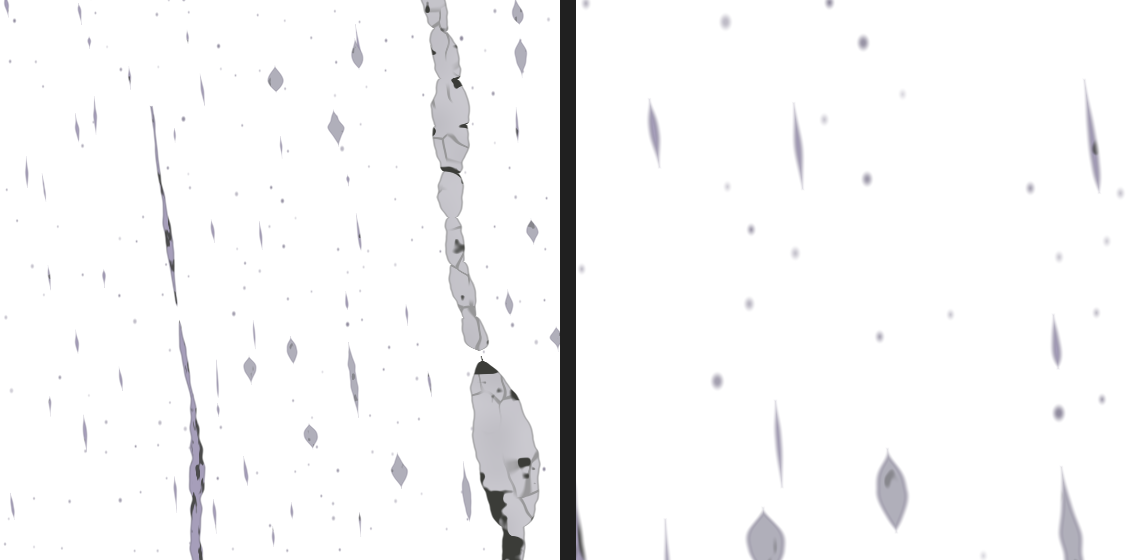
Left: the whole. Right: its middle third, enlarged.
Reproduce this texture procedurally as a WebGL 2 fragment shader.

```glsl
#version 300 es
precision highp float;
// Polished section with drawn-out inclusions on a white ground: one broken chain
// of cracked grains, one thin vein, scattered slivers and fine specks.
// Bodies are signed widths about curved axes, roughened by value noise.
uniform vec2 u_resolution;
out vec4 fragColor;

const float SOFT = 0.0021;        // edge blur, in canvas units
const float PI = 3.14159265;
const int SLIVERS = 64;
const float SPECK_CELL = 0.045;
const float SPECK_CHANCE = 0.36;
const float BEAD_PITCH = 0.085;   // spacing of the grains along the chain
const vec3 GROUND = vec3(1.0);
const vec3 GRAIN = vec3(0.77, 0.765, 0.79);
const vec3 SEAM = vec3(0.55, 0.55, 0.55);
const vec3 PIT = vec3(0.23, 0.235, 0.22);
const vec3 VIOLET = vec3(0.65, 0.62, 0.73);
const vec3 SLATE = vec3(0.69, 0.685, 0.73);
const vec3 RIM = vec3(0.53, 0.51, 0.59);

float hash(vec2 p) { return fract(sin(dot(p, vec2(127.1, 311.7))) * 43758.5453); }
vec2 hash2(vec2 p) { return vec2(hash(p), hash(p + 19.7)); }

float noise(vec2 p) {
  vec2 i = floor(p), f = fract(p);
  f = f * f * (3.0 - 2.0 * f);
  return mix(mix(hash(i), hash(i + vec2(1, 0)), f.x),
             mix(hash(i + vec2(0, 1)), hash(i + vec2(1, 1)), f.x), f.y);
}
float fbm(vec2 p) { return 0.65 * noise(p) + 0.35 * noise(p * 2.3 + 7.0); }
float bump(float t, float at, float size) { float k = (t - at) / size; return exp(-k * k); }
float cover(float d) { return 1.0 - smoothstep(-SOFT, SOFT, d); }

// Distance to the border between neighbouring cells
float cellBorder(vec2 p) {
  vec2 id = floor(p);
  float near = 9.0, next = 9.0;
  for (int y = -1; y <= 1; y++)
    for (int x = -1; x <= 1; x++) {
      vec2 c = id + vec2(x, y);
      float d = length(c + hash2(c) - p);
      next = min(next, max(near, d));
      near = min(near, d);
    }
  return next - near;
}

// Axes of the two long bodies; t runs from the top down
float chainAxis(float t) { return 0.762 + 0.155 * t + 0.018 * cos((t - 0.82) * 2.0 * PI / 0.72); }
float veinAxis(float t) {
  return 0.245 + 0.13 * t + 0.005 * bump(t, 0.72, 0.1) - 0.023 * smoothstep(0.8, 1.0, t);
}

vec3 drawSpecks(vec3 col, vec2 p) {
  vec2 id = floor(p / SPECK_CELL);
  vec2 q = p - (id + 0.2 + 0.6 * hash2(id)) * SPECK_CELL;
  float radius = mix(0.0011, 0.0032, pow(hash(id + 5.3), 3.0));
  float d = length(q * vec2(1.0, 0.75)) - radius;
  float on = step(hash(id + 9.1), SPECK_CHANCE) * mix(0.35, 0.95, hash(id + 2.7));
  return mix(col, RIM, cover(d) * on);
}

vec3 drawSlivers(vec3 col, vec2 p) {
  for (int i = 0; i < SLIVERS; i++) {
    vec2 key = vec2(float(i), 3.7);
    vec2 c = fract(float(i) * vec2(0.7549, 0.5698) + 0.12 * hash2(key));
    float t = 1.0 - c.y;
    if (abs(c.x - chainAxis(t)) < 0.075 || abs(c.x - veinAxis(t)) < 0.03) continue;
    float big = step(0.4, c.x) * step(hash(key + 1.3), 0.52);
    float size = hash(key + 4.1);
    float halfLength = mix(mix(0.009, 0.034, size), mix(0.022, 0.068, size * size), big);
    float halfWidth = mix(mix(0.002, 0.0037, hash(key + 6.2)), mix(0.007, 0.014, hash(key + 6.2)), big);
    vec2 q = p - c;
    if (abs(q.y) > halfLength + SOFT) continue;
    q.x += q.y * mix(0.03, 0.16, hash(key + 8.8));
    float u = clamp(0.5 + 0.5 * q.y / halfLength, 0.0, 1.0);
    float taper = pow(max(sin(PI * pow(u, mix(0.65, 1.6, hash(key + 2.2)))), 0.0), 1.3);
    float ragged = 0.75 + 0.5 * noise(vec2(q.y * 70.0, float(i) * 5.0));
    float d = max(abs(q.x) - halfWidth * taper * ragged + 0.0006, abs(q.y) - halfLength);
    vec3 tint = mix(VIOLET, SLATE, big);
    tint = mix(tint, RIM, 0.65 * smoothstep(-0.003, 0.0, d));
    float pit = smoothstep(0.69, 0.8, fbm(p * vec2(100.0, 55.0)));
    tint = mix(tint, PIT, pit * mix(0.7, 0.35, big));
    col = mix(col, tint, cover(d));
  }
  return col;
}

vec3 drawVein(vec3 col, vec2 p, float t) {
  float width = 0.002 + 0.005 * bump(t, 0.42, 0.05) + 0.004 * bump(t, 0.64, 0.035)
    + 0.0075 * smoothstep(0.68, 0.8, t) + 0.004 * bump(t, 0.84, 0.04);
  width *= 0.72 + 0.55 * noise(vec2(t * 55.0, 2.0));
  width -= 0.008 * bump(t, 0.56, 0.012);
  float wobble = 0.003 * (noise(vec2(t * 28.0, 8.0)) - 0.5);
  float d = max(abs(p.x - veinAxis(t) - wobble) - width, 0.19 - t);
  float streak = fbm(vec2((p.x - veinAxis(t)) * 150.0, t * 38.0));
  streak += 0.2 * bump(t, 0.42, 0.035) + 0.14 * bump(t, 0.83, 0.03);
  vec3 tint = mix(VIOLET, RIM, smoothstep(-0.004, 0.0, d));
  tint = mix(tint, PIT, 0.85 * smoothstep(0.58, 0.76, streak));
  return mix(col, tint, cover(d));
}

vec3 drawChain(vec3 col, vec2 p, float t) {
  // Outline: small beads above, one large grain below, then a narrow tail
  float bead = abs(sin(PI * (t - 0.135 + 0.02 * (noise(p * 30.0) - 0.5)) / BEAD_PITCH));
  float upper = 0.011 + 0.011 * sqrt(bead) + 0.015 * bump(t, 0.22, 0.06) - 0.004 * bump(t, 0.42, 0.04);
  float u = clamp((t - 0.645) / 0.3, 0.0, 1.0);
  float lower = max(0.105 * pow(u, 0.55) * pow(1.0 - u, 0.4), 0.019 * step(0.9, t));
  float width = t < 0.635 ? upper - 0.03 * bump(t, 0.635, 0.012) : lower;
  float side = p.x - chainAxis(t);
  float d = abs(side) - width + 0.009 * (fbm(vec2(sign(side) * 4.0, t * 42.0)) - 0.5);

  // Grain faces, seams and dark pits
  vec3 tint = GRAIN + 0.05 * (noise(p * 18.0) - 0.5);
  vec2 warp = 0.012 * vec2(noise(p * 40.0), noise(p * 40.0 + 31.0));
  float seam = 1.0 - smoothstep(0.03, 0.11, cellBorder((p + warp) * vec2(19.0, 17.0)));
  tint = mix(tint, SEAM, 0.8 * seam * smoothstep(0.3, 0.55, noise(p * 23.0 + 4.0)));
  tint = mix(tint, SEAM, 0.75 * smoothstep(-0.0045, 0.0, d));
  float joint = (1.0 - smoothstep(0.0, 0.45, bead)) * step(t, 0.63);
  float pit = fbm(p * 34.0 + 11.0) + 0.19 * joint + 0.3 * smoothstep(0.89, 0.94, t) + 0.3 * bump(t, 0.66, 0.014);
  tint = mix(tint, PIT, smoothstep(0.68, 0.76, pit));
  return mix(col, tint, cover(d));
}

void main() {
  vec2 p = gl_FragCoord.xy / u_resolution;
  float t = 1.0 - p.y;
  vec3 col = drawSpecks(GROUND, p);
  col = drawSlivers(col, p);
  col = drawVein(col, p, t);
  col = drawChain(col, p, t);
  fragColor = vec4(col, 1.0);
}
```
